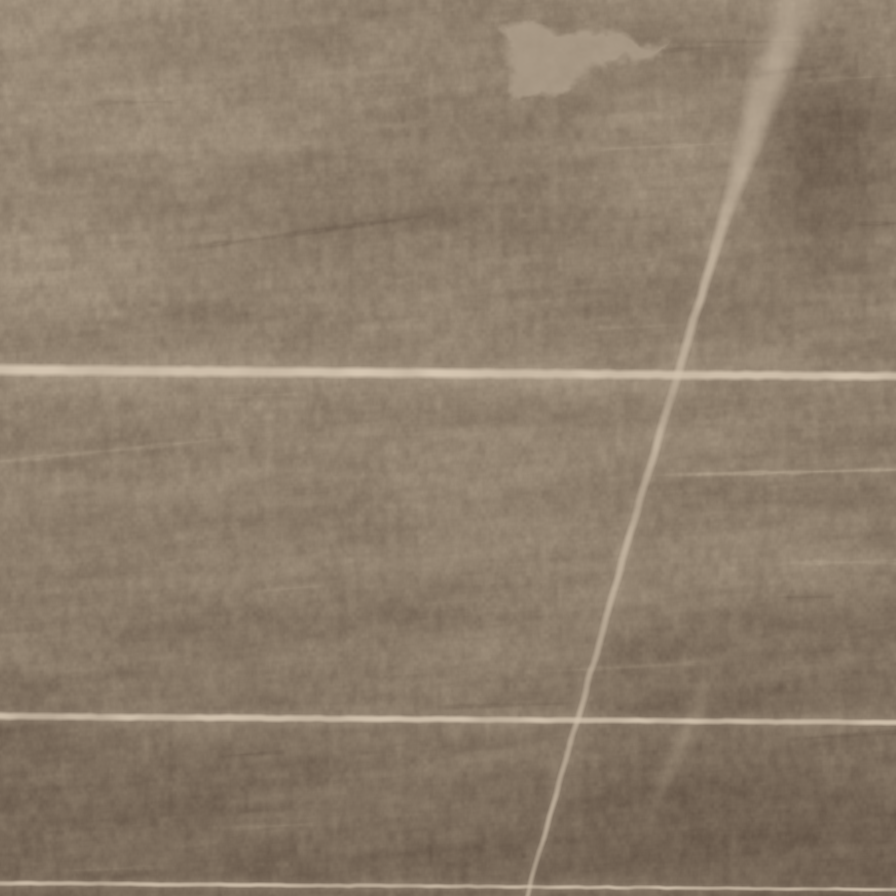
Give the GLSL for this texture, as a WebGL 2 fragment shader.

```glsl
#version 300 es
precision highp float;
// Worn taupe tiles in perspective: pale grout rows, one slanted joint, a bare patch and fine grain.
uniform vec2 u_resolution;
out vec4 fragColor;

const vec3 SHADE = vec3(0.40, 0.34, 0.285);
const vec3 STONE = vec3(0.54, 0.48, 0.41);
const vec3 SHEEN = vec3(0.68, 0.62, 0.54);
const vec3 PATCH = vec3(0.67, 0.61, 0.535);
const vec3 GROUT = vec3(0.83, 0.77, 0.69);

float hash(vec2 p) {
    return fract(sin(dot(p, vec2(127.1, 311.7))) * 43758.545);
}
float noise(vec2 p) {
    vec2 i = floor(p), f = fract(p);
    f = f * f * (3.0 - 2.0 * f);
    float low = mix(hash(i), hash(i + vec2(1.0, 0.0)), f.x);
    float high = mix(hash(i + vec2(0.0, 1.0)), hash(i + vec2(1.0, 1.0)), f.x);
    return mix(low, high, f.y);
}
// Layered noise centred on zero
float fbm(vec2 p) {
    float sum = 0.0, amp = 0.5;
    for (int i = 0; i < 4; i++) {
        sum += amp * (noise(p) - 0.5);
        p = p * 2.03 + 17.3;
        amp *= 0.5;
    }
    return sum;
}
float stroke(float d, float halfWidth, float soft) {
    return 1.0 - smoothstep(halfWidth - soft, halfWidth + soft, abs(d));
}
float blob(vec2 p, vec2 centre, vec2 radius) {
    vec2 q = (p - centre) / radius;
    return exp(-dot(q, q));
}
// Soft scratch from a to b, fading towards its ends
float scratch(vec2 p, vec2 a, vec2 b, float width) {
    vec2 ab = b - a;
    float t = dot(p - a, ab) / dot(ab, ab);
    float d = length(p - a - ab * clamp(t, 0.0, 1.0)) + 0.003 * (noise(p * 45.0) - 0.5);
    float ends = smoothstep(0.0, 0.25, t) * (1.0 - smoothstep(0.7, 1.0, t));
    return ends * exp(-d * d / (width * width));
}

// Broad light, horizontal brushing and short upright fibres
float surfaceTone(vec2 p) {
    float tone = 0.13 - 0.58 * (1.0 - smoothstep(0.0, 0.5, p.y));
    tone += 0.35 * blob(p, vec2(0.0, 0.85), vec2(0.35));
    tone -= 0.2 * blob(p, vec2(0.4, 0.72), vec2(0.25, 0.1));
    tone -= 0.85 * blob(p, vec2(0.92, 0.83), vec2(0.075, 0.13));
    tone -= 0.3 * blob(p, vec2(1.0, 0.0), vec2(0.35, 0.2));
    tone += 0.35 * blob(p, vec2(0.88, 0.37), vec2(0.14, 0.05));
    tone += 0.25 * blob(p, vec2(0.56, 0.37), vec2(0.12, 0.18));
    tone += 0.3 * blob(p, vec2(0.62, 0.57), vec2(0.1, 0.016));
    vec2 brushed = vec2(p.x, p.y - 0.08 * p.x);
    tone += 0.85 * fbm(brushed * vec2(4.0, 18.0));
    tone += 0.55 * fbm(brushed * vec2(14.0, 80.0) + 31.0);
    tone += 0.65 * fbm(p * vec2(110.0, 60.0) + 7.0);
    return tone + 0.2 * (noise(p * 200.0) - 0.5);
}
// Scattered near-level marks, half dark and half light
float scatteredMarks(vec2 p) {
    float sum = 0.0;
    for (int i = 0; i < 18; i++) {
        float id = float(i);
        vec2 a = vec2(hash(vec2(id, 1.0)), hash(vec2(id, 2.0)));
        vec2 run = vec2(0.08 + 0.18 * hash(vec2(id, 3.0)), 0.015 * hash(vec2(id, 4.0)));
        sum += (mod(id, 2.0) * 2.0 - 1.0) * scratch(p, a, a + run, 0.0025);
    }
    return sum;
}
// Rows of grout whose spacing and thickness shrink downwards
float groutRows(vec2 p, float soft) {
    float cover = 0.0;
    for (int i = 0; i < 3; i++) {
        float row = float(i);
        float halfWidth = 0.0060 * pow(0.66, row) * (1.0 - 0.25 * p.x);
        float d = p.y + 0.159 - 0.746 * pow(0.482, row) + 0.007 * p.x;
        d += 0.001 * (noise(vec2(p.x * 90.0, row * 9.0)) - 0.5);
        float wear = 0.92 - 0.08 * row + 0.25 * (noise(vec2(p.x * 35.0, row + 4.0)) - 0.5);
        float halo = 0.3 * exp(-abs(d) / (halfWidth * 1.5));
        cover = max(cover, max(wear * stroke(d, halfWidth, soft + halfWidth * 0.6), halo));
    }
    return cover;
}
// Slanted joint, narrow below and dissolving into a wide smear above
float slantedJoint(vec2 p, float soft) {
    float d = p.x - 0.588 - 0.285 * p.y - 0.017 * pow(p.y, 4.0);
    d += 0.002 * (noise(vec2(p.y * 45.0, 3.0)) - 0.5);
    float smear = smoothstep(0.7, 1.0, p.y);
    float halfWidth = 0.0027 + 0.0035 * p.y + 0.018 * smear;
    float strength = mix(0.62, 0.45, smear) + 0.25 * (noise(p * vec2(60.0, 30.0)) - 0.5);
    float core = strength * stroke(d, halfWidth, soft + halfWidth * mix(0.65, 0.95, smear));
    return max(core, 0.2 * exp(-abs(d) / (halfWidth * 1.8)));
}
// Ragged bare wedge, blunt on the left and pointed on the right
float barePatch(vec2 p, float soft) {
    vec2 q = p - vec2(0.565, 0.933) + 0.04 * vec2(fbm(p * 32.0), fbm(p * 32.0 + 9.0));
    float edge = 0.046 - 0.24 * q.x;
    float d = max(abs(q.y - 0.07 * q.x) - edge, max(-q.x, q.x - 0.18));
    return 1.0 - smoothstep(-0.006 - soft, 0.005 + soft, d);
}

void main() {
    vec2 p = gl_FragCoord.xy / u_resolution;
    float soft = 0.75 / min(u_resolution.x, u_resolution.y);
    float tone = surfaceTone(p) + 0.25 * scatteredMarks(p);
    // Longer individual scuffs
    tone += 0.7 * scratch(p, vec2(0.71, 0.469), vec2(1.1, 0.478), 0.0025);
    tone += 0.4 * scratch(p, vec2(-0.1, 0.475), vec2(0.3, 0.515), 0.003);
    tone += 0.4 * scratch(p, vec2(0.71, 0.05), vec2(0.81, 0.29), 0.009);
    tone -= 0.35 * scratch(p, vec2(0.15, 0.715), vec2(0.52, 0.765), 0.003);
    vec3 color = mix(STONE, tone < 0.0 ? SHADE : SHEEN, clamp(abs(tone), 0.0, 1.0));
    color = mix(color, PATCH + 0.06 * fbm(p * 60.0), 0.85 * barePatch(p, soft));
    color = mix(color, GROUT, slantedJoint(p, soft));
    fragColor = vec4(mix(color, GROUT, groutRows(p, soft)), 1.0);
}
```
